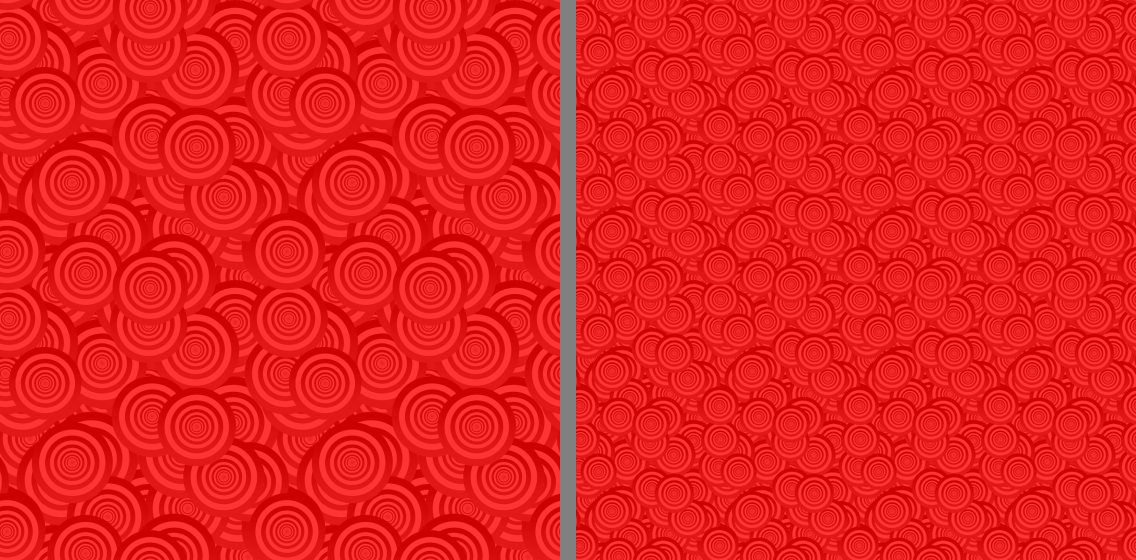
Left, the tile; right, the same tile 2 across and 2 down.
Write a Shadertoy shader that draws this pattern.

```glsl
// Overlapping discs of shrinking concentric rings in shaded reds, tiled seamlessly.

const float TILES = 2.0;        // whole repeats across the canvas
const int DISCS = 54;           // discs per tile, painted back to front
const float RING_RATIO = 0.82;  // each ring edge relative to the next larger one
const float CORE_RING = 11.5;   // ring index where the solid core begins

const vec3 LIGHT_RED = vec3(0.995, 0.20, 0.20);
const vec3 TOP_RED = vec3(0.795, 0.005, 0.005);
const vec3 BOTTOM_RED = vec3(0.885, 0.09, 0.09);
const vec3 GAP_RED = vec3(0.93, 0.15, 0.15);

vec2 hash2(float n) {
    vec2 p = fract(vec2(n * 0.1031, n * 0.1137) + 0.37);
    p += dot(p, p.yx + 33.33);
    return fract((p.xx + p.yx) * p.yy);
}

// Evenly spread sequence of centres, loosened by a random shift.
vec2 discCentre(float n, float jitter) {
    return fract(n * vec2(0.7549, 0.5698)) + (hash2(n) - 0.5) * jitter;
}

// Shortest offset on a tile whose opposite edges meet.
vec2 wrapOffset(vec2 offset) {
    return fract(offset + 0.5) - 0.5;
}

// Coverage of the inside of a signed distance.
float coverage(float signedDist, float softness) {
    return 1.0 - smoothstep(-softness, softness, signedDist);
}

// Mask of the light rings: bands of equal width in log radius.
float lightRings(float dist, float radius, float softness) {
    float stepLog = -log(RING_RATIO);
    float ring = -log(max(dist / radius, 0.001)) / stepLog;
    ring = clamp(ring, 0.5, CORE_RING);
    float band = abs(mod(ring - 0.5, 2.0) - 1.0) - 0.5;
    return coverage(band * dist * stepLog, softness);
}

vec3 discColour(vec2 offset, float dist, float radius, float softness) {
    float height = clamp(0.5 + 0.5 * offset.y / radius, 0.0, 1.0);
    vec3 dark = mix(BOTTOM_RED, TOP_RED, smoothstep(0.1, 0.9, height));
    return mix(dark, LIGHT_RED, lightRings(dist, radius, softness));
}

void mainImage(out vec4 fragColor, in vec2 fragCoord) {
    vec2 p = fragCoord / iResolution.xy * TILES;
    float softness = 0.7 * TILES / min(iResolution.x, iResolution.y);
    vec3 colour = GAP_RED;

    for (int i = 0; i < DISCS; i++) {
        float n = float(i);
        // Rear discs are larger than the front ones.
        float radius = mix(0.195, 0.132, n / float(DISCS - 1));
        radius *= 0.95 + 0.1 * hash2(n + 71.0).x;
        vec2 offset = wrapOffset(p - discCentre(n, 0.2));
        float dist = length(offset);
        if (dist > radius + softness) continue;
        vec3 disc = discColour(offset, dist, radius, softness);
        colour = mix(colour, disc, coverage(dist - radius, softness));
    }

    fragColor = vec4(colour, 1.0);
}
```
